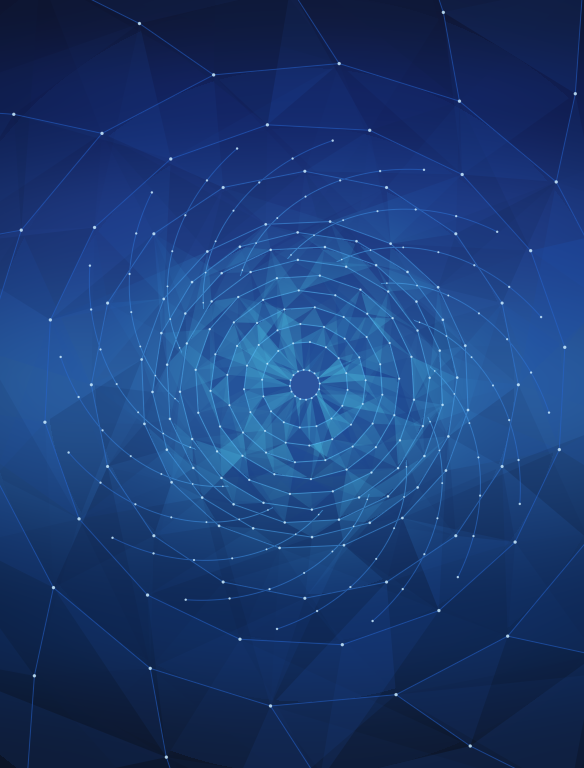
Give the GLSL for this background, as a WebGL 2 fragment shader.

```glsl
#version 300 es
precision highp float;
// Twisted rings of linked nodes and translucent facets over a deep blue glow.

uniform vec2 u_resolution;
out vec4 outColor;

const float STEP = 6.2831853 / 16.0;         // sixteen sectors per ring
const float HALF_STEP = 0.5 * STEP;
const vec2 EDGE_NORMAL = vec2(cos(HALF_STEP), sin(HALF_STEP));
const vec2 CENTER = vec2(0.522, 0.499);      // share of the canvas
const vec3 FACET_INNER = vec3(0.26, 0.67, 0.83);
const vec3 FACET_OUTER = vec3(0.11, 0.30, 0.66);
const vec3 SHADE_INNER = vec3(0.11, 0.27, 0.58);
const vec3 SHADE_OUTER = vec3(0.05, 0.11, 0.25);
const vec3 LINE_INNER = vec3(0.34, 0.74, 0.98);
const vec3 LINE_OUTER = vec3(0.14, 0.38, 0.80);
const vec3 NODE_COLOR = vec3(0.80, 0.93, 1.0);
const vec3 CORE_COLOR = vec3(0.17, 0.33, 0.62);
const float CORE_RADIUS = 0.0195;
const float LINE_WIDTH = 0.0006;
const float OUTER_RADIUS = 0.278;            // first of the widely spaced rings
const float OUTER_GROWTH = 1.23;
const int OUTER_RING = 10;
const int RINGS = 15;
const float ARM_START = 0.32;                // radius of the outer arm tip
const float ARM_END = 0.165;
const float ARM_PHASE = 16.0;                // degrees
const float ARM_TWIST = 6.7;                 // radians per unit of radius
const float ARM_SPACING = 0.025;

float hash(vec2 p) { return fract(sin(dot(p, vec2(127.1, 311.7))) * 43758.5453); }

vec2 polar(float radius, float angle) { return radius * vec2(cos(angle), sin(angle)); }

float foldSector(float angle) { return mod(angle + HALF_STEP, STEP) - HALF_STEP; }

// Core, then nine dense rings, then rings that grow geometrically.
float ringRadius(int j) {
  if (j <= 0) return CORE_RADIUS;
  if (j >= OUTER_RING) return OUTER_RADIUS * pow(OUTER_GROWTH, float(j - OUTER_RING));
  float t = float(j - 1) / 8.0;
  return 0.056 + 0.159 * t * (1.2 - 0.2 * t);
}

float ringPhase(int j) {
  return radians(j >= OUTER_RING ? 8.2 * float(j - OUTER_RING) : 13.7 + 11.0 * float(j - 9));
}

float segment(vec2 p, vec2 a, vec2 b) {
  vec2 e = b - a;
  return length(p - a - e * clamp(dot(p - a, e) / dot(e, e), 0.0, 1.0));
}

// Signed distance to an edge, positive on its left.
float leftOf(vec2 p, vec2 a, vec2 b) {
  vec2 e = normalize(b - a);
  return e.x * (p.y - a.y) - e.y * (p.x - a.x);
}

// Vertical gradient, from the bottom up.
vec3 backdrop(float y) {
  vec3 color = mix(vec3(0.06, 0.11, 0.21), vec3(0.06, 0.17, 0.36), smoothstep(0.0, 0.2, y));
  color = mix(color, vec3(0.16, 0.36, 0.62), smoothstep(0.18, 0.5, y));
  color = mix(color, vec3(0.12, 0.23, 0.52), smoothstep(0.5, 0.72, y));
  color = mix(color, vec3(0.075, 0.14, 0.39), smoothstep(0.7, 0.87, y));
  return mix(color, vec3(0.07, 0.11, 0.26), smoothstep(0.87, 1.0, y));
}

// Triangles from each ring edge to a node of a nearby ring, inward or outward.
vec3 addFacets(vec3 color, float r, float angle, float px) {
  float strength = 0.17 + 0.35 * exp(-r * r / 0.035);
  float spread = smoothstep(0.08, 0.34, r);
  vec3 light = mix(FACET_INNER, FACET_OUTER, spread);
  vec3 shade = mix(SHADE_INNER, SHADE_OUTER, spread);
  for (int j = 0; j < RINGS; j++) {
    float radius = ringRadius(j);
    int side = r > radius * EDGE_NORMAL.x ? 1 : -1;
    int reach = j < OUTER_RING ? 3 : 2;
    float farRadius = ringRadius(j + side * reach);
    if (r > max(radius, farRadius) || r < 0.9 * min(radius, farRadius)) continue;
    float phase = ringPhase(j);
    float sector = floor((angle - phase) / STEP) + 0.5;
    vec2 a = radius * vec2(EDGE_NORMAL.x, -EDGE_NORMAL.y), b = radius * EDGE_NORMAL;
    for (float k = -1.0; k < 1.5; k++) {
      float s = sector + k, mid = phase + s * STEP;
      float seed = hash(vec2(mod(floor(s), 16.0) + 17.0 * float(side), float(j)));
      int apex = clamp(j + side * (1 + int(seed * float(reach))), 0, RINGS - 1);
      if (apex == j) continue;
      float toApex = mid - ringPhase(apex);
      float node = floor(toApex / STEP + 2.0 * fract(seed * 17.3) - 0.5);
      vec2 c = polar(ringRadius(apex), node * STEP - toApex);
      vec2 q = polar(r, angle - mid);
      float turn = sign(a.x - c.x);
      float d = min(turn * (a.x - q.x), turn * min(leftOf(q, b, c), leftOf(q, c, a)));
      if (turn < 0.0) d = min(q.x - a.x, min(-leftOf(q, b, c), -leftOf(q, c, a)));
      vec3 tint = fract(seed * 41.7) < 0.58 ? light : shade;
      float opacity = strength * (0.2 + 0.9 * fract(seed * 93.1));
      color = mix(color, tint, clamp(d / px + 0.5, 0.0, 1.0) * opacity);
    }
  }
  return color;
}

void main() {
  vec2 uv = gl_FragCoord.xy / u_resolution;
  vec2 p = (uv - CENTER) * u_resolution / u_resolution.y;
  float px = 1.0 / u_resolution.y, r = length(p), angle = atan(p.y, p.x);

  vec3 color = backdrop(uv.y) * (1.0 - 0.28 * smoothstep(0.3, 0.65, r));
  color = addFacets(color, r, angle, px);
  color = mix(color, CORE_COLOR, smoothstep(px, -px, r - CORE_RADIUS));

  // Ring outlines, nodes and the links that spiral outward.
  float line = 1.0, node = 1.0;
  for (int j = 0; j < RINGS - 1; j++) {
    float radius = ringRadius(j), a = angle - ringPhase(j);
    if (j >= RINGS - 3 && r > radius * 0.98) {
      float lean = radians(4.1);
      vec2 q = polar(r, foldSector(a - lean) + lean);
      line = min(line, segment(q, vec2(radius, 0.0), polar(radius * OUTER_GROWTH, 2.0 * lean)));
    }
    if (r > radius * 1.02 + 0.01 || r < radius * 0.97 - 0.01) continue;
    vec2 q = polar(r, foldSector(a));
    if (j < RINGS - 2) line = min(line, abs(dot(vec2(q.x, abs(q.y)), EDGE_NORMAL) - radius * EDGE_NORMAL.x));
    node = min(node, length(q - vec2(radius, 0.0)));
  }

  // Spiral arms with their own small nodes.
  float twist = angle - radians(ARM_PHASE) - ARM_START * ARM_TWIST;
  if (r < ARM_START && r > ARM_END)
    line = min(line, abs(foldSector(twist + r * ARM_TWIST)) * r / length(vec2(1.0, r * ARM_TWIST)));
  float armNode = clamp(floor((ARM_START - r) / ARM_SPACING + 0.5), 0.0, 6.0);
  float armRadius = ARM_START - armNode * ARM_SPACING;
  vec2 armPoint = polar(r, foldSector(twist + armRadius * ARM_TWIST));
  node = min(node, length(armPoint - vec2(armRadius, 0.0)) + 0.0006);

  // Ink the lines and nodes over the facets.
  float nodeSize = mix(0.0012, 0.0021, smoothstep(0.05, 0.35, r));
  vec3 lineColor = mix(LINE_INNER, LINE_OUTER, smoothstep(0.1, 0.36, r));
  color = mix(color, lineColor, 0.6 * (1.0 - smoothstep(LINE_WIDTH - 0.7 * px, LINE_WIDTH + 0.7 * px, line)));
  color = mix(color, NODE_COLOR, 0.85 * (1.0 - smoothstep(nodeSize - 0.7 * px, nodeSize + 0.7 * px, node)));
  outColor = vec4(color, 1.0);
}
```
